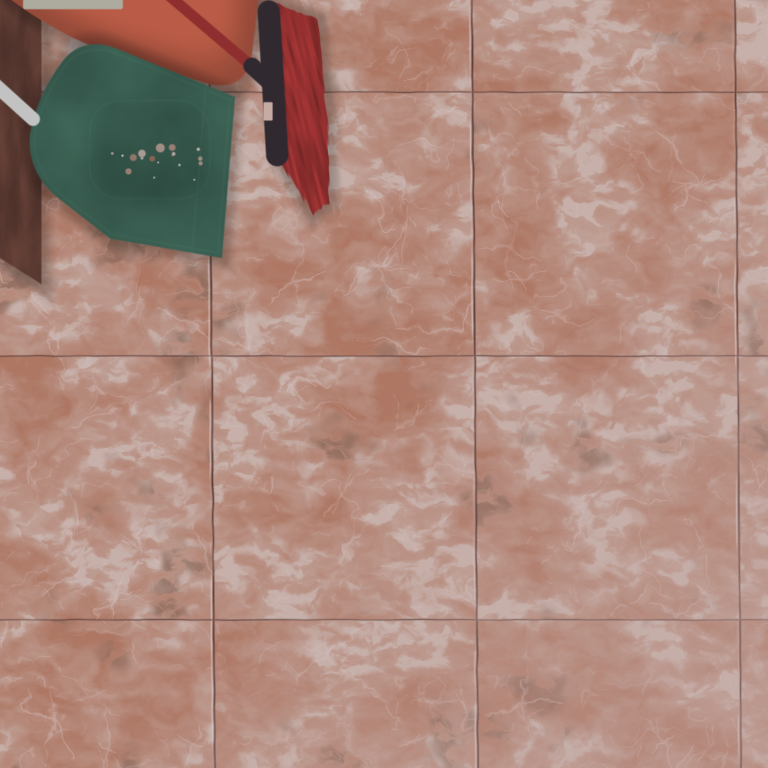
This texture is drawn by a three.js fragment shader. Its source:

```glsl
// Marbled terracotta floor tiles with a dustpan, broom and bin in the upper left corner.
// Each tile seeds its own clouds, stains and hashed crossing veins; the objects on top
// are built from half planes, capsules and boxes.
varying vec2 vUv;

const vec2 PITCH = vec2(0.3425, 0.3435);
const vec2 GRID_ORIGIN = vec2(0.276, 0.193);
const vec3 CLAY = vec3(0.68, 0.465, 0.39);
const vec3 CREAM = vec3(0.77, 0.67, 0.64);
const vec3 VEIN = vec3(0.85, 0.78, 0.78);
const vec3 STAIN = vec3(0.52, 0.38, 0.32);
const vec3 GROUT = vec3(0.30, 0.20, 0.19);
const vec3 GREEN = vec3(0.22, 0.36, 0.31);
const vec3 RED = vec3(0.56, 0.18, 0.18);
const vec3 ORANGE = vec3(0.69, 0.34, 0.26);
const vec3 BROWN = vec3(0.33, 0.21, 0.18);
const vec3 DARK = vec3(0.19, 0.16, 0.19);

float hash(vec2 p) { return fract(sin(dot(p, vec2(127.1, 311.7))) * 43758.5); }
vec2 hash2(vec2 p) { return vec2(hash(p), hash(p + 37.3)); }

float valueNoise(vec2 p) {
  vec2 i = floor(p), f = fract(p);
  f = f * f * (3.0 - 2.0 * f);
  return mix(mix(hash(i), hash(i + vec2(1, 0)), f.x),
             mix(hash(i + vec2(0, 1)), hash(i + 1.0), f.x), f.y);
}

float fbm(vec2 p) {
  float sum = 0.0, amp = 0.533;
  for (int i = 0; i < 4; i++) {
    sum += amp * valueNoise(p);
    p = mat2(1.6, 1.2, -1.2, 1.6) * p + 5.7;
    amp *= 0.5;
  }
  return sum;
}

float capsule(vec2 p, vec2 a, vec2 b, float r) {
  vec2 d = b - a;
  return length(p - a - d * clamp(dot(p - a, d) / dot(d, d), 0.0, 1.0)) - r;
}
float box(vec2 p, vec2 size, float r) {
  vec2 d = abs(p) - size + r;
  return length(max(d, 0.0)) + min(max(d.x, d.y), 0.0) - r;
}
// Signed distance to the line from e.xy to e.zw, positive on its left.
float side(vec2 p, vec4 e) {
  vec2 d = normalize(e.zw - e.xy);
  return dot(p - e.xy, vec2(-d.y, d.x));
}
float roundMax(float a, float b, float k) {
  float h = max(k - abs(a - b), 0.0) / k;
  return max(a, b) + h * h * k * 0.25;
}
float fill(float d, float soft) { return 1.0 - smoothstep(-soft, soft, d); }
vec3 paint(vec3 base, vec3 ink, float d) { return mix(base, ink, fill(d, 0.0015)); }
vec3 shade(vec3 base, float d) { return base * mix(0.78, 1.0, smoothstep(0.0, 0.022, d)); }

// Tapering strokes that cross in pairs, scattered over one tile.
float veinStrokes(vec2 q, vec2 seed) {
  float veins = 0.0;
  for (int i = 0; i < 32; i++) {
    vec2 key = seed + float(i) * 1.73;
    float angle = 6.283 * hash(key + 9.1);
    vec2 d = vec2(cos(angle), sin(angle)) * mix(0.03, 0.15, hash(key + 4.7));
    vec2 r = q - hash2(seed + floor(float(i) * 0.5) * 2.37);
    float along = clamp(dot(r, d) / dot(d, d), -1.0, 1.0);
    float line = fill(length(r - d * along), 0.012 * (1.0 - 0.6 * abs(along)));
    veins = max(veins, line * mix(0.25, 1.0, hash(key + 2.9)));
  }
  return veins;
}

vec3 marble(vec2 q, vec2 id) {
  vec2 seed = id * 7.31 + 20.0, p = q + seed;
  vec2 bend = vec2(fbm(p * 9.0), fbm(p * 9.0 + 31.0)) - 0.5;
  float cloud = fbm(p * vec2(4, 5) + bend * 0.6);
  float grain = fbm(p * vec2(15, 24) + bend * 2.0);
  float pale = 0.42 + 1.3 * (cloud - 0.5) + 0.7 * (grain - 0.5);
  pale += 0.4 * smoothstep(0.5, 0.65, cloud) * smoothstep(0.42, 0.62, grain);
  vec3 col = mix(CLAY, CREAM, clamp(pale, 0.0, 1.1));
  col = mix(col, STAIN, 0.7 * smoothstep(0.6, 0.8, fbm(p * 4.5 + 50.0)) * smoothstep(0.35, 0.6, grain));
  float ridge = fill(abs(fbm(p * 5.0 + 80.0) - 0.5), 0.02);
  col = mix(col, VEIN, 0.5 * ridge * smoothstep(0.42, 0.6, grain));
  return mix(col, VEIN, 0.85 * veinStrokes(q + bend * 0.13, seed) * smoothstep(0.1, 0.5, grain));
}

// Slightly leaning grid with uneven grout, worn pale edges and a hazy corner.
vec3 tiledFloor(vec2 uv) {
  vec2 g = (uv + vec2((uv.y - 0.5) * 0.008, 0.0) - GRID_ORIGIN) / PITCH, q = fract(g);
  vec3 col = marble(q, floor(g));
  vec2 gap = (q - step(0.5, q)) * PITCH + 0.0012 * (valueNoise(uv * 40.0) - 0.5);
  float worn = smoothstep(0.3, 0.7, valueNoise(uv * 22.0 + 4.0));
  col = mix(col, VEIN, 0.8 * worn * fill(abs(gap.x + 0.003) - 0.0008, 0.0016));
  float joint = max(fill(abs(gap.x) - 0.001, 0.0016), 0.85 * fill(abs(gap.y) - 0.0007, 0.0016));
  col = mix(col, GROUT, joint * mix(0.65, 1.0, valueNoise(uv * 30.0)));
  return mix(col, vec3(0.76, 0.66, 0.65), 0.35 * smoothstep(0.9, 1.9, uv.x + 1.0 - uv.y));
}

vec3 drawBin(vec3 col, vec2 p) {
  float cabinet = max(p.x - 0.054, side(p, vec4(0.046, 0.635, 0.0, 0.664)));
  col = paint(shade(col, cabinet), BROWN * (0.8 + 0.5 * fbm(p * vec2(60, 15))), cabinet);
  float bin = roundMax(side(p, vec4(0.336, 1.0, 0.325, 0.9)), side(p, vec4(0.29, 0.885, 0.08, 0.95)), 0.06);
  bin = roundMax(bin, side(p, vec4(0.08, 0.95, 0.015, 1.0)), 0.03);
  col = paint(shade(col, bin), ORANGE * (0.85 + 0.2 * smoothstep(0.0, 0.05, -bin)), bin);
  return paint(col, vec3(0.68, 0.67, 0.62), box(p - vec2(0.095, 1.0), vec2(0.065, 0.012), 0.003));
}

vec3 drawDustpan(vec3 col, vec2 p) {
  float pan = roundMax(side(p, vec4(0.035, 0.8, 0.05, 0.91)), side(p, vec4(0.05, 0.9, 0.11, 0.952)), 0.06);
  pan = roundMax(pan, side(p, vec4(0.124, 0.948, 0.306, 0.874)), 0.04);
  pan = roundMax(pan, side(p, vec4(0.14, 0.692, 0.04, 0.77)), 0.05);
  float lip = side(p, vec4(0.306, 0.874, 0.289, 0.664));
  pan = max(pan, max(lip, side(p, vec4(0.289, 0.664, 0.14, 0.69))));
  float tray = box(p - vec2(0.195, 0.805), vec2(0.078, 0.064), 0.04);
  float rims = min(min(abs(tray), abs(lip + 0.039)), abs(pan + 0.006));
  vec3 plastic = GREEN * (0.85 + 0.3 * fbm(p * 12.0) - 0.1 * fill(tray, 0.02) + 0.12 * fill(rims, 0.003));
  for (int i = 0; i < 18; i++) {
    vec2 key = vec2(float(i), 6.0), at = vec2(0.205, 0.785) + (hash2(key) - 0.5) * vec2(0.12, 0.06);
    vec3 crumb = mix(STAIN, vec3(0.78), hash(key + 5.0));
    plastic = paint(plastic, crumb, length(p - at) - mix(0.001, 0.006, pow(hash(key + 8.0), 2.0)));
  }
  col = paint(shade(col, pan), plastic, pan);
  return paint(col, vec3(0.76), capsule(p, vec2(-0.02, 0.902), vec2(0.043, 0.845), 0.009));
}

vec3 drawBroom(vec3 col, vec2 p) {
  float strands = valueNoise(vec2(p.x * 240.0 + p.y * 60.0, p.y * 30.0));
  float brush = max(side(p, vec4(0.362, 0.995, 0.414, 0.975)), side(p, vec4(0.414, 0.975, 0.428, 0.83)));
  brush = max(max(brush, p.x - 0.428), side(p, vec4(0.428, 0.735, 0.408, 0.72)));
  brush = max(brush, side(p, vec4(0.408, 0.72, 0.365, 0.79)));
  brush = max(brush, side(p, vec4(0.365, 0.79, 0.355, 0.99))) + 0.005 * (strands - 0.4);
  col = paint(shade(col, brush), RED * (0.8 + 0.4 * strands), brush);
  col = paint(col, RED, capsule(p, vec2(0.215, 1.01), vec2(0.33, 0.912), 0.007));
  col = paint(col, DARK, capsule(p, vec2(0.328, 0.914), vec2(0.35, 0.894), 0.011));
  col = paint(col, DARK, capsule(p, vec2(0.35, 0.985), vec2(0.361, 0.798), 0.0145));
  return paint(col, CREAM, box(p - vec2(0.349, 0.855), vec2(0.006, 0.012), 0.002));
}

void main() {
  vec3 col = drawBin(tiledFloor(vUv), vUv);
  gl_FragColor = vec4(drawBroom(drawDustpan(col, vUv), vUv), 1.0);
}
```
